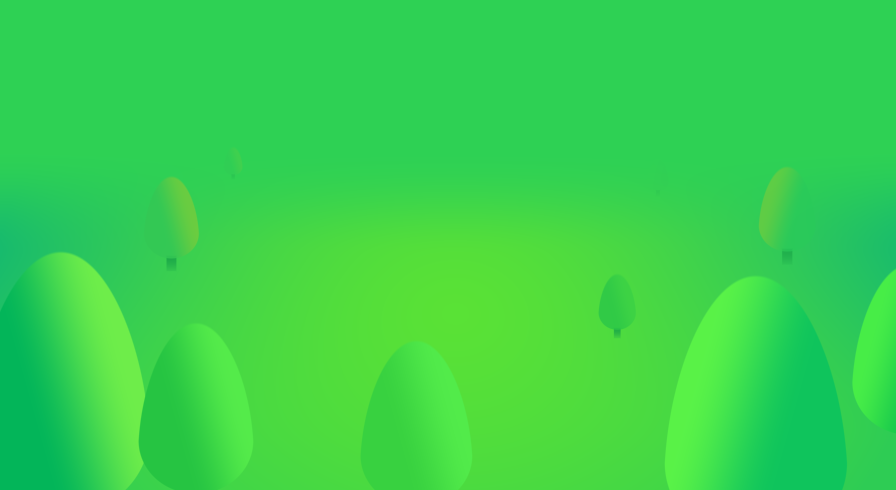
This background is drawn by a WebGL 2 fragment shader. Its source:

```glsl
#version 300 es
precision highp float;
// Soft green meadow with a central glow and smooth egg-shaped trees.

uniform vec2 u_resolution;
out vec4 fragColor;

// Coverage of a shape from its signed distance, smoothed over about a pixel.
float cover(float dist) {
    float blur = 0.8 / u_resolution.y;
    return 1.0 - smoothstep(-blur, blur, dist);
}

// Egg of unit half width: tall tapered top, short round base.
float eggDistance(vec2 q) {
    float rise = max(q.y, 0.0) / 2.05;
    q.x *= 1.0 + 0.12 * rise;
    q.y /= q.y > 0.0 ? 2.05 : 0.92;
    return length(q) - 1.0;
}

float boxDistance(vec2 q, vec2 halfSize) {
    vec2 d = abs(q) - halfSize;
    return max(d.x, d.y);
}

// Paints a trunk and a crown lit from one side (+1 right, -1 left).
void tree(inout vec3 color, vec2 p, vec2 center, float size, float side,
          vec3 shade, vec3 light, float opacity) {
    vec2 q = (p - center) / size;
    float trunk = cover(boxDistance(q + vec2(0.0, 1.1), vec2(0.18, 0.28)) * size);
    float trunkFade = smoothstep(-1.6, -0.9, q.y);
    color = mix(color, vec3(0.10, 0.65, 0.28), trunk * opacity * trunkFade);

    float lit = smoothstep(-0.3, 0.95, side * q.x + 0.28 * q.y);
    float crown = cover(eggDistance(q) * size);
    color = mix(color, mix(shade, light, lit), crown * opacity);
}

// Flat sky melting into a ground with a wide radial glow.
vec3 meadow(vec2 p) {
    float reach = length((p - vec2(0.93, 0.36)) / vec2(0.95, 0.75));
    vec3 rim = mix(vec3(0.18, 0.80, 0.33), vec3(0.09, 0.73, 0.43),
                   smoothstep(0.1, 0.5, p.y));
    vec3 ground = mix(vec3(0.35, 0.885, 0.21), rim, pow(min(reach, 1.0), 1.5));
    return mix(ground, vec3(0.18, 0.82, 0.33), smoothstep(0.48, 0.70, p.y));
}

void main() {
    vec2 p = gl_FragCoord.xy / u_resolution * vec2(1.829, 1.0);
    vec3 color = meadow(p);

    // Distant trees, faded by the haze
    vec3 hazeShade = vec3(0.20, 0.78, 0.33);
    vec3 hazeLight = vec3(0.45, 0.80, 0.24);
    tree(color, p, vec2(0.476, 0.660), 0.019, 1.0, hazeShade, hazeLight, 0.25);
    tree(color, p, vec2(1.343, 0.630), 0.022, -1.0, hazeShade, vec3(0.20, 0.82, 0.32), 0.15);
    tree(color, p, vec2(0.350, 0.524), 0.056, 1.0, hazeShade, hazeLight, 0.85);
    tree(color, p, vec2(1.607, 0.540), 0.058, -1.0, vec3(0.16, 0.79, 0.35), hazeLight, 0.7);
    tree(color, p, vec2(1.260, 0.362), 0.038, 1.0, vec3(0.17, 0.78, 0.28), vec3(0.23, 0.82, 0.27), 0.85);

    // Near trees
    tree(color, p, vec2(0.124, 0.114), 0.181, 1.0, vec3(0.01, 0.71, 0.35), vec3(0.43, 0.93, 0.29), 1.0);
    tree(color, p, vec2(0.400, 0.100), 0.117, 1.0, vec3(0.15, 0.77, 0.26), vec3(0.33, 0.92, 0.29), 1.0);
    tree(color, p, vec2(0.850, 0.070), 0.114, 1.0, vec3(0.22, 0.82, 0.25), vec3(0.32, 0.92, 0.29), 1.0);
    tree(color, p, vec2(1.543, 0.055), 0.186, -1.0, vec3(0.06, 0.77, 0.36), vec3(0.35, 0.95, 0.28), 1.0);
    tree(color, p, vec2(1.857, 0.220), 0.117, -1.0, vec3(0.07, 0.77, 0.30), vec3(0.28, 0.93, 0.28), 1.0);

    fragColor = vec4(color, 1.0);
}
```
